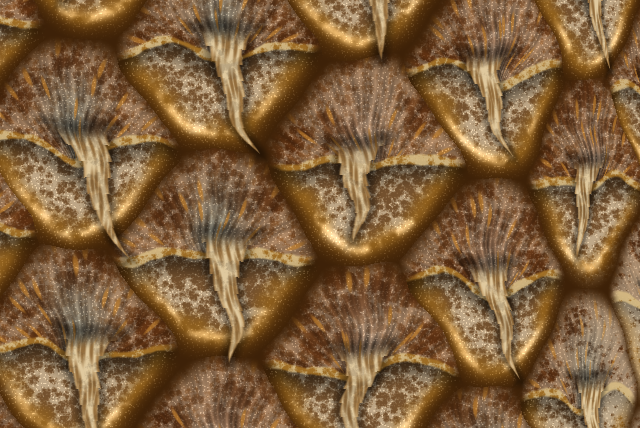
Give the GLSL for this texture, as a Shadertoy shader.

```glsl
// Pineapple rind: staggered, overlapping eyes that narrow as the fruit curves away at the right.
// Each eye is a rounded hexagon with a fibrous upper scale, a glossy cup below a dry ridge,
// and a serrated spine; layered cellular noise adds dust, fibres and wear.

vec2 hash2(vec2 p) {
    return fract(sin(vec2(dot(p, vec2(127.1, 311.7)), dot(p, vec2(269.5, 183.3)))) * 43758.5);
}

// Distance to the nearest scattered point
float cellular(vec2 p) {
    vec2 cell = floor(p), f = fract(p);
    float nearest = 4.0;
    for (int y = -1; y <= 1; y++)
    for (int x = -1; x <= 1; x++) {
        vec2 o = vec2(x, y);
        vec2 d = o + hash2(cell + o) - f;
        nearest = min(nearest, dot(d, d));
    }
    return sqrt(nearest);
}

float mottle(vec2 p) {
    return 0.5 * cellular(p) + 0.3 * cellular(p * 2.1 + 7.0) + 0.2 * cellular(p * 4.3 + 3.0);
}

// Positive inside a rounded hexagonal eye
float eyeDepth(vec2 q) {
    vec2 a = abs(q + vec2(0.0, 0.02));
    float flatSide = 0.244 - a.y;
    float slantSide = 0.206 - 0.806 * a.x - 0.592 * a.y;
    float h = max(0.07 - abs(flatSide - slantSide), 0.0);
    float hexagon = min(flatSide, slantSide) - h * h / 0.28;
    return min(hexagon, 0.245 - length(a * vec2(1.06, 0.96)));
}

// Tapering, toothed spine: x is signed distance, y is position along it
vec2 spine(vec2 q, vec2 seed) {
    float len = mix(0.22, 0.31, seed.y);
    float s = (0.03 - q.y) / len;
    float t = clamp(s, 0.0, 1.0);
    float axis = mix(-0.04, 0.03, seed.y) + mix(-0.04, 0.13, seed.x) * t * t + 0.008 * sin(t * 9.0 + seed.x * 6.0);
    float teeth = 0.011 * fract(t * 8.0 + seed.x) * (1.0 - t);
    float width = 0.036 * pow(1.0 - t, 0.75) + 0.035 * exp(-t * 9.0) + teeth;
    return vec2(max(abs(q.x - axis) - width, max(-s, s - 1.0) * len), t);
}

void mainImage(out vec4 fragColor, in vec2 fragCoord) {
    vec2 p = fragCoord / iResolution.y;
    float px = 1.0 / iResolution.y;
    vec2 w = p + 0.007 * sin(p.yx * vec2(17.0, 14.0) + vec2(1.0, 4.0)) + 0.003 * sin(p.yx * 47.0);

    // Column coordinate, compressed toward the right edge
    float k = (w.x - 0.186) / 0.332 + 2.7 * pow(max(w.x - 0.84, 0.0), 3.0);

    // Nearest eye and nearest spine among the neighbours
    float depth = -1.0;
    vec2 q = vec2(0.0), seed = vec2(0.0), thorn = vec2(1.0, 0.0), thornQ = vec2(0.0);
    for (int i = -1; i <= 1; i++) {
        float col = floor(k + 0.5) + float(i);
        float middle = floor((w.y - 0.6875 + 0.2694 * col) / 0.488 + 0.5);
        for (int j = -1; j <= 1; j++) {
            float row = middle + float(j);
            vec2 rnd = hash2(vec2(col, row) + 11.0);
            vec2 local = vec2((k - col) * 0.332, w.y - 0.6875 + 0.2694 * col - 0.488 * row);
            local += (rnd.yx - 0.5) * 0.025;
            float d = eyeDepth(local);
            if (d > depth) { depth = d; q = local; seed = rnd; }
            vec2 s = spine(local, rnd);
            if (s.x < thorn.x) { thorn = s; thornQ = local; }
        }
    }

    // Shared dust and blotches
    float blotch = mottle(p * 9.0 + 2.0);
    float grain = mottle(p * 48.0);
    float worn = smoothstep(1.2, 1.5, p.x) * smoothstep(0.75, 0.1, p.y);
    float dust = smoothstep(0.33, 0.53, 0.6 * grain + 0.4 * blotch + 0.05 * (seed.x - 0.5) + 0.09 * worn);
    float fleck = 1.0 - smoothstep(0.1, 0.28, cellular(p * 115.0));

    // Upper scale with fibres fanning out from the spine root
    float angle = atan(q.x, q.y + 0.09), radius = length(q + vec2(0.0, 0.09));
    float fibre = cellular(vec2(angle * 15.0 + seed.x * 9.0, radius * 9.0));
    float splinter = cellular(vec2(angle * 6.0 + seed.y * 20.0, radius * 6.0 + seed.x * 5.0));
    vec3 scale = mix(vec3(0.33, 0.17, 0.06), vec3(0.50, 0.33, 0.18), smoothstep(0.2, 0.65, blotch));
    scale = mix(scale, vec3(0.64, 0.53, 0.43), 0.65 * dust);
    float fan = exp(-angle * angle * 5.0) * smoothstep(0.32, 0.08, radius);
    vec3 ash = mix(vec3(0.56, 0.48, 0.41), vec3(0.43, 0.46, 0.43), step(0.6, seed.y));
    scale = mix(scale, ash * (0.65 + 0.8 * fibre), 0.75 * fan);
    scale *= 0.82 + 0.4 * fibre;
    scale = mix(scale, vec3(0.72, 0.48, 0.18), 0.75 * smoothstep(0.2, 0.08, splinter));

    // Cup: amber rim, powdery middle and a glossy lower lip
    vec3 cup = mix(vec3(0.37, 0.22, 0.05), vec3(0.57, 0.38, 0.11), smoothstep(0.0, 0.045, depth));
    float powder = smoothstep(0.02, 0.085, depth + 0.05 * (blotch - 0.4));
    vec3 skin = mix(vec3(0.44, 0.31, 0.19), vec3(0.77, 0.69, 0.58), dust);
    cup = mix(cup, skin, powder * 0.88);
    float lip = exp(-pow((depth - 0.038) / 0.011, 2.0)) * smoothstep(-0.08, -0.17, q.y);
    cup += vec3(0.38, 0.36, 0.31) * lip * smoothstep(0.25, 0.5, blotch + 0.12 * sin(q.x * 22.0 + seed.x * 6.0));

    // Dry ridge across the eye, shading the cup under it
    float ridgeY = -0.045 * exp(-q.x * q.x * 180.0) + 0.012 * sin(q.x * 19.0 + seed.x * 6.0) - 0.4 * q.x * q.x;
    float rise = q.y - ridgeY;
    vec3 color = mix(cup, scale, smoothstep(-0.004, 0.004, rise));
    color *= 1.0 - 0.5 * smoothstep(-0.075, -0.006, rise) * smoothstep(0.006, -0.006, rise);
    color += vec3(0.20, 0.19, 0.17) * fleck * (0.35 + 0.65 * dust);
    color = mix(color, vec3(0.76, 0.69, 0.58), worn * 0.5 * dust);

    // Dark crevices between eyes
    color = mix(vec3(0.24, 0.13, 0.03), color, smoothstep(-0.02, 0.035, depth));
    float ridge = smoothstep(0.010 + px, 0.005, abs(rise) - 0.009 * (blotch - 0.4) * 2.0);
    ridge *= smoothstep(0.24, 0.19, abs(q.x));
    color = mix(color, mix(vec3(0.65, 0.45, 0.15), vec3(0.84, 0.73, 0.51), dust), ridge * 0.9);

    // Spine with lengthwise strands and a soft shadow
    color *= 1.0 - 0.38 * smoothstep(0.028, 0.0, thorn.x);
    float strand = cellular(vec2(thornQ.x * 85.0 - thorn.y * 3.0, thornQ.y * 13.0));
    vec3 straw = mix(vec3(0.58, 0.43, 0.24), vec3(0.88, 0.79, 0.62), smoothstep(0.1, 0.65, strand));
    straw = mix(straw, vec3(0.68, 0.50, 0.27), smoothstep(-0.012, 0.0, thorn.x) * 0.6);
    float cover = smoothstep(px, -px - 0.002, thorn.x) * smoothstep(0.0, 0.16, thorn.y);
    color = mix(color, straw, cover * (0.8 + 0.2 * dust));

    fragColor = vec4(clamp(color, 0.0, 1.0), 1.0);
}
```
